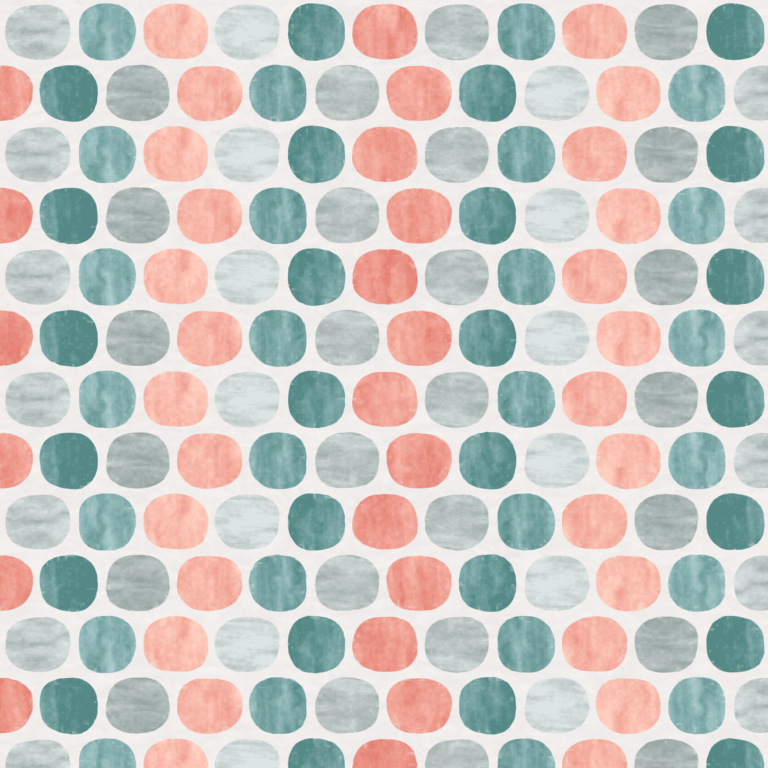
Write a Shadertoy shader that draws this pattern.

```glsl
// Lightness of each wash along a row, 0 = dense pigment, 1 = dilute
const float TONE[12] = float[12](0.62, 0.68, 0.88, 0.9, 0.18, 0.22, 0.52, 0.48, 0.68, 0.3, 0.06, 0.2);

float hash(vec2 p) {
    return fract(sin(dot(p, vec2(127.1, 311.7))) * 43758.5453);
}

float noise(vec2 p) {
    vec2 i = floor(p), f = fract(p);
    f = f * f * (3.0 - 2.0 * f);
    return mix(mix(hash(i), hash(i + vec2(1, 0)), f.x),
               mix(hash(i + vec2(0, 1)), hash(i + vec2(1, 1)), f.x), f.y);
}

float fbm(vec2 p) {
    float sum = 0.0, amp = 0.5;
    for (int i = 0; i < 4; i++) {
        sum += amp * noise(p);
        p = p * 2.03 + 17.3;
        amp *= 0.5;
    }
    return sum;
}

// Off-white stock with fine horizontal fibres
vec3 paper(vec2 uv) {
    float fibre = fbm(uv * vec2(55, 130) + 3.0 * noise(uv * 25.0));
    float grain = noise(uv * 330.0);
    return vec3(0.943, 0.932, 0.925) + 0.05 * (fibre - 0.47) + 0.012 * (grain - 0.5);
}

// Signed distance to a hand-cut rounded oval, in units of its radius
float blob(vec2 q, float seed) {
    float a = atan(q.y, q.x);
    float wobble = 0.016 * sin(2.0 * a + seed * 2.3) + 0.014 * sin(3.0 * a + seed * 4.1)
                 + 0.008 * sin(5.0 * a + seed);
    vec2 e = pow(abs(q), vec2(2.4));
    return pow(e.x + e.y, 1.0 / 2.4) - 1.0 - wobble;
}

// Watercolour fill: kind 0 = grey, 1 = teal, 2 = coral
vec3 wash(vec2 q, vec2 uv, int kind, float tone, float seed) {
    vec2 stretch = kind == 0 ? vec2(0.9, 3.6) : vec2(3.0, 0.5);
    float warp = noise(q * 2.5 + seed * 5.7);
    float streak = fbm(q * stretch + 0.6 * warp + seed * 13.7) - 0.47;
    float bloom = fbm(q * 2.2 + seed * 7.9) - 0.47;
    float grain = noise(uv * 300.0) + noise(uv * 170.0) - 1.0;
    float t = tone + 1.15 * streak + 0.35 * bloom + 0.17 * grain;
    if (kind == 1) t += 0.16 * q.x;
    t = clamp(t, -0.1, 1.1);
    if (kind == 0) return mix(vec3(0.61, 0.66, 0.65), vec3(0.84, 0.875, 0.87), t);
    if (kind == 1) return mix(vec3(0.36, 0.56, 0.55), vec3(0.65, 0.78, 0.785), t);
    return mix(vec3(0.905, 0.53, 0.48), vec3(0.995, 0.79, 0.73), t);
}

void mainImage(out vec4 fragColor, in vec2 fragCoord) {
    vec2 uv = fragCoord / iResolution.xy;
    vec2 p = vec2(uv.x, 1.0 - uv.y);

    // Staggered rows; each odd row is the even row turned half round
    float row = floor(p.y * 12.54 - 0.022);
    bool odd = mod(row, 2.0) > 0.5;
    float shift = odd ? 0.0 : 0.544;
    float col = floor(p.x * 11.0 - shift + 0.5);
    vec2 centre = vec2((col + shift) / 11.0 - 0.0012 * mod(col, 3.0), (row + 0.522) / 12.54);
    int index = clamp(int(odd ? 11.0 - col : col), 0, 11);
    int kind = index % 3;

    vec2 radius = kind == 0 ? vec2(0.0417, 0.0360)
                : kind == 1 ? vec2(0.0376, 0.0366) : vec2(0.0417, 0.0364);
    vec2 q = (p - centre) / radius * (odd ? -1.0 : 1.0);

    // Dense corals are painted afresh in every row
    float seed = float(index) + 1.0;
    float tone = TONE[index];
    float paintSeed = seed;
    if (kind == 2 && tone < 0.3) {
        paintSeed += 3.0 * row;
        tone += 0.25 * hash(vec2(row, seed));
    }

    vec3 ground = paper(uv);
    vec3 paint = wash(q, uv, kind, tone, paintSeed);

    // Dry specks, more frequent near the rim
    float d = blob(q, seed);
    float speck = smoothstep(0.7, 0.95, noise(uv * 210.0 + 9.0));
    paint = mix(paint, ground, speck * (0.08 + 0.25 * smoothstep(-0.3, 0.0, d)));

    float aa = 0.9 / iResolution.y;
    float cover = 1.0 - smoothstep(-aa, aa, d * radius.y + 0.0008 * (noise(uv * 180.0) - 0.5));
    fragColor = vec4(mix(ground, paint, cover), 1.0);
}
```
